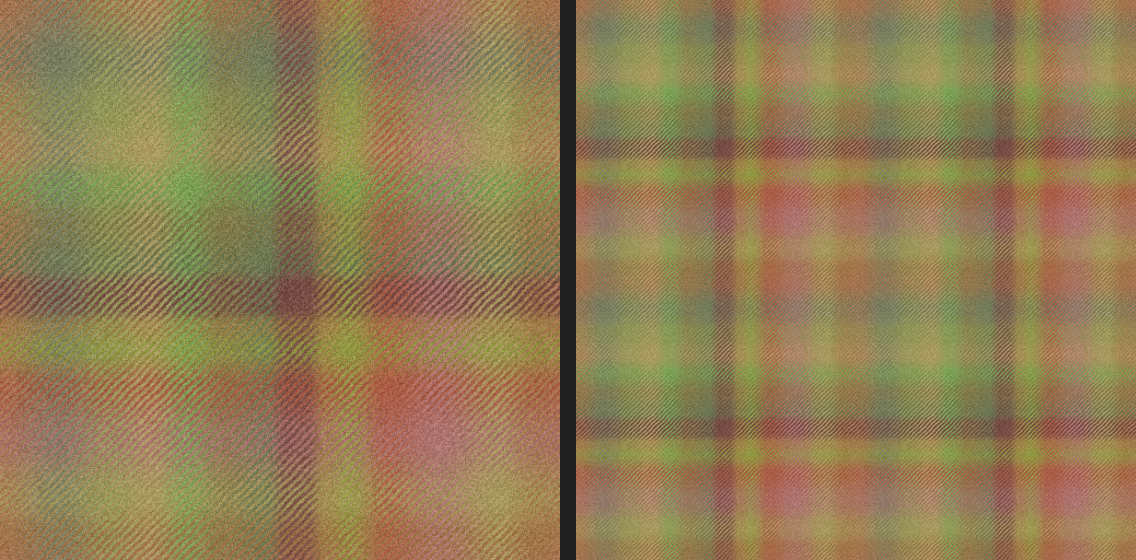
Left, the tile; right, the same tile 2 across and 2 down.
Give the GLSL for this pattern, as a WebGL 2 fragment shader.

```glsl
#version 300 es
precision highp float;
// Soft, faded tartan: one sett of blended bands woven in a fine diagonal twill with wool grain.

#define SETTS 1.0          // whole setts across and down
#define TWILL 64.0         // twill ribs across and down
#define RIB_SOFTNESS 0.75  // width of the blend between warp and weft
#define THREAD_MIX 0.10    // colour each thread takes from the other
#define WOBBLE 0.08        // waviness of the ribs, in rib widths
#define RAGGED 0.16        // random raggedness of the ribs
#define GRAIN_CELLS 512.0  // grain cells across and down
#define GRAIN 0.15         // brightness range of the grain
#define RIB_SHADE 0.025    // brightness difference between ribs

uniform vec2 u_resolution;
out vec4 fragColor;

const float TAU = 6.2831853;
const int STOPS = 15;

// Band colours and their places along the sett
const vec3 BAND_COLOR[STOPS] = vec3[](
  vec3(0.65, 0.45, 0.31), vec3(0.47, 0.49, 0.38), vec3(0.57, 0.59, 0.34),
  vec3(0.67, 0.60, 0.38), vec3(0.48, 0.63, 0.33), vec3(0.51, 0.48, 0.29),
  vec3(0.42, 0.47, 0.32), vec3(0.46, 0.29, 0.27), vec3(0.47, 0.30, 0.27),
  vec3(0.62, 0.51, 0.28), vec3(0.57, 0.60, 0.26), vec3(0.67, 0.36, 0.27),
  vec3(0.68, 0.45, 0.44), vec3(0.65, 0.60, 0.36), vec3(0.63, 0.46, 0.28));
const float BAND_PLACE[STOPS] = float[](
  0.0, 0.105, 0.195, 0.27, 0.335, 0.40, 0.475, 0.512,
  0.548, 0.582, 0.622, 0.69, 0.785, 0.89, 0.96);

float hash(vec2 cell) {
  vec3 p = fract(vec3(cell.xyx) * 0.1031);
  p += dot(p, p.yzx + 33.33);
  return fract((p.x + p.y) * p.z);
}

// Value noise that wraps at the canvas edges
float wrapNoise(vec2 uv, float cells, float seed) {
  vec2 p = uv * cells - 0.5;
  vec2 a = mod(floor(p), cells), b = mod(a + 1.0, cells);
  vec2 f = smoothstep(0.0, 1.0, fract(p));
  return mix(mix(hash(a + seed), hash(vec2(b.x, a.y) + seed), f.x),
             mix(hash(vec2(a.x, b.y) + seed), hash(b + seed), f.x), f.y);
}

// Thread colour at a place along the sett, blended from band to band
vec3 settColor(float place) {
  float t = fract(place * SETTS);
  vec3 color = BAND_COLOR[0];
  for (int i = 1; i < STOPS; i++)
    color = mix(color, BAND_COLOR[i], smoothstep(BAND_PLACE[i - 1], BAND_PLACE[i], t));
  return mix(color, BAND_COLOR[0], smoothstep(BAND_PLACE[STOPS - 1], 1.0, t));
}

// Share of warp on top, in ribs that rise to the right
float twill(vec2 uv) {
  float wave = sin(TAU * (9.0 * uv.x + 14.0 * uv.y))
             + 0.6 * sin(TAU * (23.0 * uv.x - 17.0 * uv.y));
  float ragged = wrapNoise(uv, TWILL * 4.0, 7.0) - 0.5;
  float phase = (uv.x - uv.y) * TWILL + WOBBLE * wave + RAGGED * ragged;
  return smoothstep(-RIB_SOFTNESS, RIB_SOFTNESS, sin(TAU * phase));
}

void main() {
  vec2 uv = gl_FragCoord.xy / u_resolution;

  // Both thread directions share one sett, read from the upper left
  vec3 warp = settColor(uv.x);
  vec3 weft = settColor(1.0 - uv.y);
  float over = twill(uv);
  vec3 color = mix(weft, warp, mix(THREAD_MIX, 1.0 - THREAD_MIX, over));
  color += RIB_SHADE * (over - 0.5);

  // Wool grain
  color += GRAIN * (wrapNoise(uv, GRAIN_CELLS, 31.0) - 0.5);

  fragColor = vec4(clamp(color, 0.0, 1.0), 1.0);
}
```
